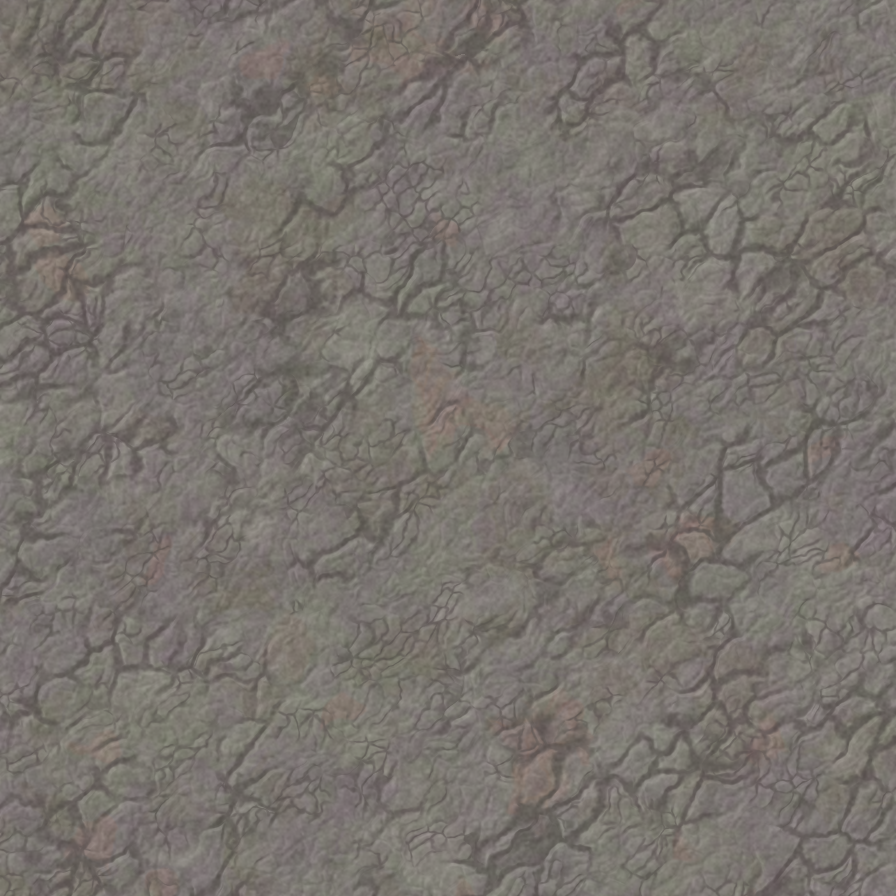
A WebGL 2 fragment shader for this texture:

```glsl
#version 300 es
precision highp float;
// Weathered rock crusted with lichen: ragged lumps lit from the upper left,
// broken dark crevices along the rising diagonal, and faint tinted colonies.
// Built from warped cellular noise, value-noise fbm and a fine grain.

uniform vec2 u_resolution;
out vec4 fragColor;

vec2 hash2(vec2 p) {
    vec3 v = fract(p.xyx * vec3(0.1031, 0.1030, 0.0973));
    v += dot(v, v.yzx + 33.33);
    return fract((v.xx + v.yz) * v.zy);
}

float noise(vec2 p) {
    vec2 i = floor(p), f = fract(p);
    f = f * f * (3.0 - 2.0 * f);
    float low = mix(hash2(i).x, hash2(i + vec2(1, 0)).x, f.x);
    float high = mix(hash2(i + vec2(0, 1)).x, hash2(i + vec2(1, 1)).x, f.x);
    return mix(low, high, f.y);
}

float fbm(vec2 p) {
    float sum = 0.0, amp = 0.533;
    for (int i = 0; i < 4; i++) {
        sum += amp * noise(p);
        p = mat2(1.6, 1.2, -1.2, 1.6) * p + 7.3;
        amp *= 0.5;
    }
    return sum;
}

vec2 warp(vec2 p) {
    return vec2(fbm(p), fbm(p + 31.7)) - 0.5;
}

// x: distance to the nearest seed, y: gap to the second, z: random cell id
vec3 cells(vec2 p) {
    vec2 base = floor(p);
    float first = 8.0, second = 8.0, id = 0.0;
    for (int y = -1; y <= 1; y++) {
        for (int x = -1; x <= 1; x++) {
            vec2 cell = base + vec2(x, y);
            float d = distance(p, cell + hash2(cell));
            if (d < first) {
                second = first;
                first = d;
                id = hash2(cell + 57.0).y;
            } else {
                second = min(second, d);
            }
        }
    }
    return vec3(first, second - first, id);
}

// Stretches features along the rising diagonal
vec2 slant(vec2 p) {
    return vec2(0.52 * (p.x + p.y), 0.8 * (p.y - p.x)) + 3.0;
}

// x: surface height, y: crevice depth
vec2 relief(vec2 p) {
    vec2 q = slant(p) + 0.036 * warp(p * 26.0);
    vec3 lump = cells(q * 24.0);
    vec3 crumb = cells(q * 60.0);
    float broken = smoothstep(0.44, 0.64, fbm(slant(p) * 15.0 + 4.0));
    float crevice = (1.0 - smoothstep(0.04, 0.26, lump.y)) * broken;
    float pits = (1.0 - smoothstep(0.03, 0.3, crumb.y))
               * smoothstep(0.5, 0.68, fbm(q * 30.0 + 17.0));
    float height = 0.35 * smoothstep(0.0, 0.4, lump.y) * (0.4 + 0.6 * broken)
                 + 0.2 * smoothstep(0.0, 0.5, crumb.y)
                 + 0.7 * fbm(p * 34.0) - 0.3 * crevice;
    return vec2(height, max(crevice, 0.8 * pits));
}

// Lichen colour picked by cell id
vec3 lichen(float id) {
    vec3 c = mix(vec3(0.482, 0.452, 0.455), vec3(0.498, 0.494, 0.446), smoothstep(0.38, 0.48, id));
    c = mix(c, vec3(0.535, 0.520, 0.490), smoothstep(0.68, 0.73, id));
    c = mix(c, vec3(0.462, 0.434, 0.392), smoothstep(0.84, 0.87, id));
    return mix(c, vec3(0.540, 0.450, 0.415), smoothstep(0.97, 0.98, id));
}

void main() {
    vec2 p = gl_FragCoord.xy / min(u_resolution.x, u_resolution.y);

    // Broad colonies, with smaller ones scattered on top
    vec2 ragged = warp(p * 18.0);
    vec3 colony = cells(p * 9.0 + 1.3 * ragged + 11.0);
    vec3 tuft = cells(p * 25.0 + 1.8 * ragged + 40.0);
    vec3 color = vec3(0.484, 0.466, 0.446);
    color = mix(color, lichen(colony.z), 0.65 * smoothstep(0.0, 0.3, colony.y));
    color = mix(color, lichen(tuft.z), 0.45 * smoothstep(0.0, 0.3, tuft.y));

    // Light from the upper left, then shaded crevices
    vec2 here = relief(p);
    float slope = here.x - relief(p + vec2(-0.0028, 0.0028)).x;
    color += 0.16 * clamp(slope, -0.4, 0.3);
    color += 0.07 * (fbm(p * 48.0 + 5.0) - 0.5);
    color = mix(color, vec3(0.362, 0.337, 0.325), 0.72 * here.y);

    // Fine grain, with a faint shift between mauve and green
    float speck = noise(p * 230.0) + 0.5 * noise(p * 390.0 + 9.0) - 0.75;
    float hue = noise(p * 75.0 + 21.0) + fbm(p * 12.0 + 2.0) - 1.0;
    color += 0.055 * speck + hue * vec3(0.012, -0.012, 0.012);

    fragColor = vec4(clamp(color, 0.0, 1.0), 1.0);
}
```
